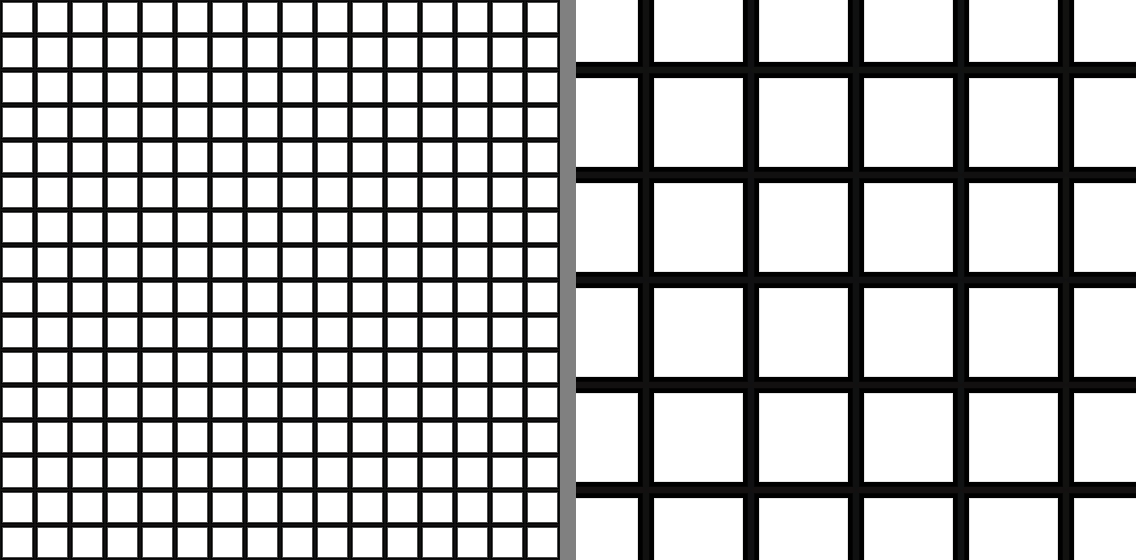
Left: the whole. Right: its middle third, enlarged.
This pattern is drawn by a three.js fragment shader. Its source:

```glsl
// Draws a square lattice of near-black bars on white, 16 cells each way.
// Each pixel takes its distance to the nearest cell border; that distance
// picks the white cell, the black rim or the slightly lighter bar core.

varying vec2 vUv;

const float CELLS = 16.0;
const float BAR_HALF_WIDTH = 0.0772;   // in cell widths
const float CORE_HALF_WIDTH = 0.03125; // in cell widths
const float TINT_AMOUNT = 0.012;

const vec3 PAPER = vec3(1.0);
const vec3 RIM = vec3(0.0);
const vec3 CORE = vec3(0.067);

// Distance to the nearest whole number, per axis.
vec2 borderDistance(vec2 p) {
  return abs(p - floor(p + 0.5));
}

// Box-filtered step: 0 below the edge, 1 above it.
float softStep(float edge, float value, float width) {
  return clamp((value - edge) / width + 0.5, 0.0, 1.0);
}

vec3 hash3(vec2 seed) {
  vec3 q = vec3(dot(seed, vec2(12.7, 31.1)),
                dot(seed, vec2(26.9, 18.3)),
                dot(seed, vec2(41.9, 37.1)));
  return fract(sin(q) * 437.58);
}

// Faint colour cast of one bar; the index wraps so opposite edges agree.
vec3 barTint(float index, float axis, float amount) {
  return (hash3(vec2(mod(index, CELLS), axis + 1.0)) - 0.5) * amount;
}

void main() {
  vec2 grid = vUv * CELLS;
  vec2 pixel = fwidth(grid);
  float pixelWidth = max(max(pixel.x, pixel.y), 0.0001);

  // Nearest bar, vertical (axis 0) or horizontal (axis 1).
  vec2 toBorder = borderDistance(grid);
  float toBar = min(toBorder.x, toBorder.y);
  float axis = step(toBorder.y, toBorder.x);
  vec2 barIndex = floor(grid + 0.5);
  float index = mix(barIndex.x, barIndex.y, axis);

  // Core, rim and paper, from the bar's centre outwards.
  vec3 core = CORE + barTint(index, axis, TINT_AMOUNT);
  vec3 bar = mix(core, RIM, softStep(CORE_HALF_WIDTH, toBar, pixelWidth));
  vec3 color = mix(bar, PAPER, softStep(BAR_HALF_WIDTH, toBar, pixelWidth));

  gl_FragColor = vec4(color, 1.0);
}
```
